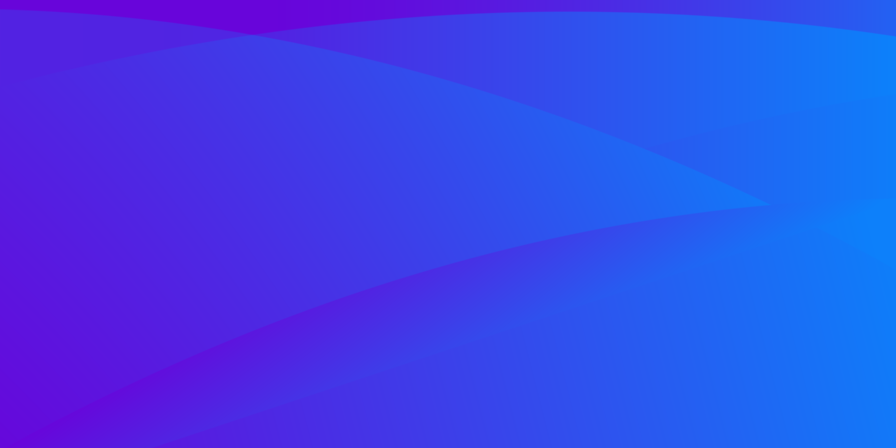
This background is drawn by a Shadertoy shader. Its source:

```glsl
// Smooth coverage of the area below a curve height
float below(float y, float curve) {
    float pixel = 1.0 / iResolution.y;
    return smoothstep(-pixel, pixel, curve - y);
}

// Ramp from violet to azure
vec3 ramp(float t) {
    return mix(vec3(0.41, 0.015, 0.855), vec3(0.05, 0.50, 0.98), clamp(t, 0.0, 1.0));
}

void mainImage(out vec4 fragColor, in vec2 fragCoord) {
    vec2 p = fragCoord / iResolution.y;
    float x = p.x, y = p.y;
    float fromRight = 2.0 - x;

    // Curve heights
    float fallingArc = 0.979 - x * (0.0265 + 0.132 * x);
    float wideArc = 0.974 - 0.104 * (x - 1.27) * (x - 1.27);
    float faintArc = 0.79 - fromRight * (0.15 + 0.12 * fromRight);
    float risingArc = 0.557 - 0.134 * (x - 2.05) * (x - 2.05);
    float diagonal = 0.332 * (x - 0.339);
    float inFalling = below(y, fallingArc);

    // Ramp position inside each sheet
    float sky = 0.01 + 0.75 * pow(max(x - 0.6, 0.0) / 1.4, 1.5);
    float leftSheet = 0.24 + 0.06 * x;
    float rightSheet = -0.09 + 0.55 * x - 0.03 * below(y, faintArc);
    float overlap = 0.03 + 0.27 * y + x * (0.26 + 0.11 * x);
    float fold = 0.11 + x * (0.38 + 0.04 * x) - (y - diagonal);
    float ground = 0.47 * x + 0.12 * y + 0.03 * (1.0 - inFalling);

    // Layer the sheets from back to front
    float t = mix(sky, leftSheet, inFalling);
    t = mix(t, mix(rightSheet, overlap, inFalling), below(y, wideArc));
    t = mix(t, fold, below(y, risingArc));
    t = mix(t, ground, below(y, diagonal));

    fragColor = vec4(ramp(t), 1.0);
}
```
